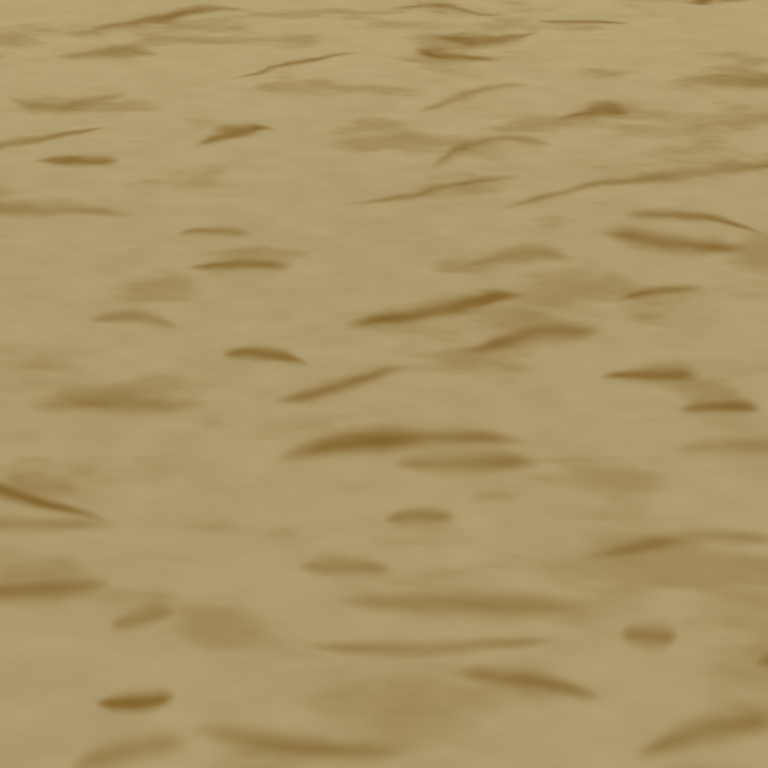
Write a three.js fragment shader that draws this texture.

```glsl
#define SAND vec3(0.675, 0.602, 0.430)
#define FAR_SAND vec3(0.705, 0.632, 0.455)
#define SHADOW vec3(0.515, 0.395, 0.185)
#define STROKES 58
#define HORIZON 1.7
#define WARP vec2(0.05, 0.032)
#define SMUDGE 0.34
#define GRAIN 0.045

varying vec2 vUv;

vec2 hash2(vec2 p) {
  vec3 q = fract(p.xyx * vec3(0.1031, 0.1030, 0.0973));
  q += dot(q, q.yzx + 33.33);
  return fract((q.xx + q.yz) * q.zy);
}

float noise(vec2 p) {
  vec2 cell = floor(p);
  vec2 f = fract(p);
  f = f * f * (3.0 - 2.0 * f);
  float low = mix(hash2(cell).x, hash2(cell + vec2(1.0, 0.0)).x, f.x);
  float high = mix(hash2(cell + vec2(0.0, 1.0)).x, hash2(cell + 1.0).x, f.x);
  return mix(low, high, f.y);
}

float fbm(vec2 p) {
  float sum = 0.0;
  float amplitude = 0.533;
  for (int i = 0; i < 4; i++) {
    sum += amplitude * noise(p);
    p = mat2(1.9, 0.25, -0.25, 2.1) * p + 17.3;
    amplitude *= 0.5;
  }
  return sum;
}

// One tapered, gently bent furrow; far ones are thin, near ones thick and soft
float furrow(vec2 p, float id) {
  vec2 place = hash2(vec2(id, 3.7));
  vec2 size = hash2(vec2(id, 19.1));
  vec2 form = hash2(vec2(id, 41.3));
  vec2 tone = hash2(vec2(id, 67.9));

  float y = 1.03 - 1.08 * pow((id + place.x) / float(STROKES), 1.3);
  float x = fract(id * 0.618 + 0.3 * place.y) * 1.1 - 0.05;
  float near = clamp(1.0 - y, 0.0, 1.0);
  float halfLength = mix(0.055, 0.23, size.x * size.x) * mix(1.1, 0.75, near);
  float thickness = mix(0.0045, 0.017, near) * mix(0.7, 1.3, size.y);

  vec2 d = p - vec2(x, y);
  float u = d.x / halfLength;
  float taper = max(1.0 - u * u, 0.0);
  float bend = mix(-0.08, 0.16, form.y) * halfLength;
  float offset = d.y - mix(-0.13, 0.22, form.x) * d.x + bend * u * u;
  float width = thickness * (0.35 + 0.65 * taper) * (1.0 + 0.4 * u * (tone.y - 0.5));
  float profile = exp(-offset * offset / (width * width));
  return mix(0.4, 1.0, tone.x) * smoothstep(0.0, 0.75, taper) * profile;
}

void main() {
  // Ground coordinates shrink towards the far top edge
  float depth = HORIZON - vUv.y;
  vec2 ground = vec2(vUv.x - 0.5, 1.0) / depth + 5.0;

  // Wavy distortion keeps the furrows irregular
  vec2 wave = ground * vec2(7.0, 16.0);
  vec2 p = vUv + (vec2(noise(wave), fbm(wave + 31.7)) - 0.5) * WARP;

  float light = 1.0;
  for (int i = 0; i < STROKES; i++) {
    light *= 1.0 - furrow(p, float(i));
  }
  float breakup = mix(0.65, 1.15, noise(ground * vec2(16.0, 34.0)));
  float shade = (1.0 - light) * breakup;

  // Faint smudges and fine surface ripples
  float smudge = smoothstep(0.52, 0.82, fbm(ground * vec2(8.0, 30.0) + 9.2));
  shade = clamp(max(shade, shade * 0.8 + smudge * SMUDGE), 0.0, 1.0);
  float ripple = fbm(ground * vec2(24.0, 80.0)) - 0.5;

  vec3 color = mix(SAND, FAR_SAND, smoothstep(0.6, 1.05, vUv.y));
  color = mix(color, SHADOW, shade);
  color += ripple * GRAIN;
  gl_FragColor = vec4(color, 1.0);
}
```
